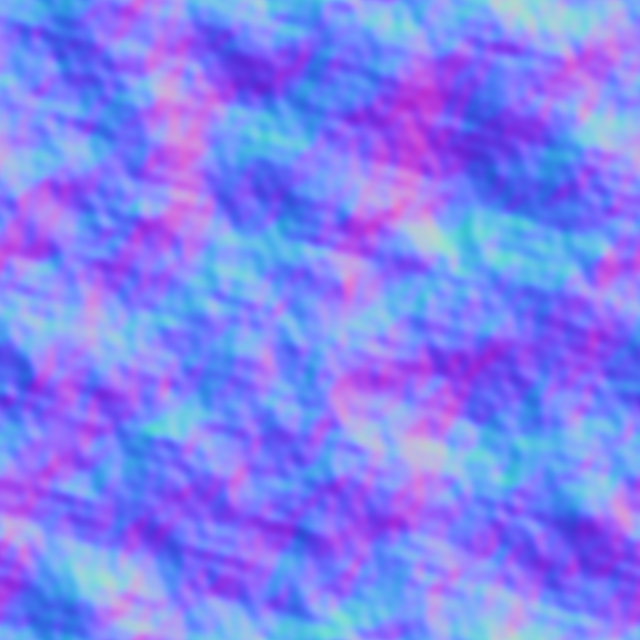
Give the GLSL for this texture map, as a WebGL 2 fragment shader.

```glsl
#version 300 es
precision highp float;

uniform vec2 u_resolution;
out vec4 fragColor;

const float TAU = 6.2831853;
const float GOLDEN_ANGLE = 2.3999632;
const int WAVE_COUNT = 128;

float hash(float n) {
    return fract(sin(n * 12.9898 + 4.137) * 43758.5453);
}

// Whole-number wave vector, so the surface tiles
vec2 waveVector(float frequency, float angle) {
    return round(frequency * vec2(cos(angle), sin(angle)));
}

// Slope of one plane wave, with unit peak
vec2 waveSlope(vec2 p, vec2 wave, float phase) {
    return normalize(wave) * cos(TAU * (dot(p, wave) + phase));
}

// Sum of waves from broad to fine; each axis has unit deviation
vec2 roughSlope(vec2 p, float lowest, float highest, float falloff) {
    vec2 slope = vec2(0.0);
    float power = 0.0;
    for (int i = 0; i < WAVE_COUNT; i++) {
        float n = float(i);
        float t = (n + hash(n)) / float(WAVE_COUNT);
        float frequency = lowest * pow(highest / lowest, t);
        float angle = n * GOLDEN_ANGLE + hash(n + 211.0);
        float amplitude = pow(frequency, -falloff);
        vec2 wave = waveVector(frequency, angle);
        slope += amplitude * waveSlope(p, wave, hash(n + 503.0));
        power += amplitude * amplitude;
    }
    return 2.0 * slope / sqrt(power);
}

// Surface normal packed into colour
vec3 normalColour(vec2 slope) {
    return 0.5 + 0.5 * normalize(vec3(slope, 1.0));
}

void main() {
    vec2 uv = gl_FragCoord.xy / min(u_resolution.x, u_resolution.y);
    vec2 steepness = vec2(0.32, 0.36);
    vec2 slope = steepness * roughSlope(uv, 1.8, 42.0, 0.33);
    fragColor = vec4(normalColour(slope), 1.0);
}
```
